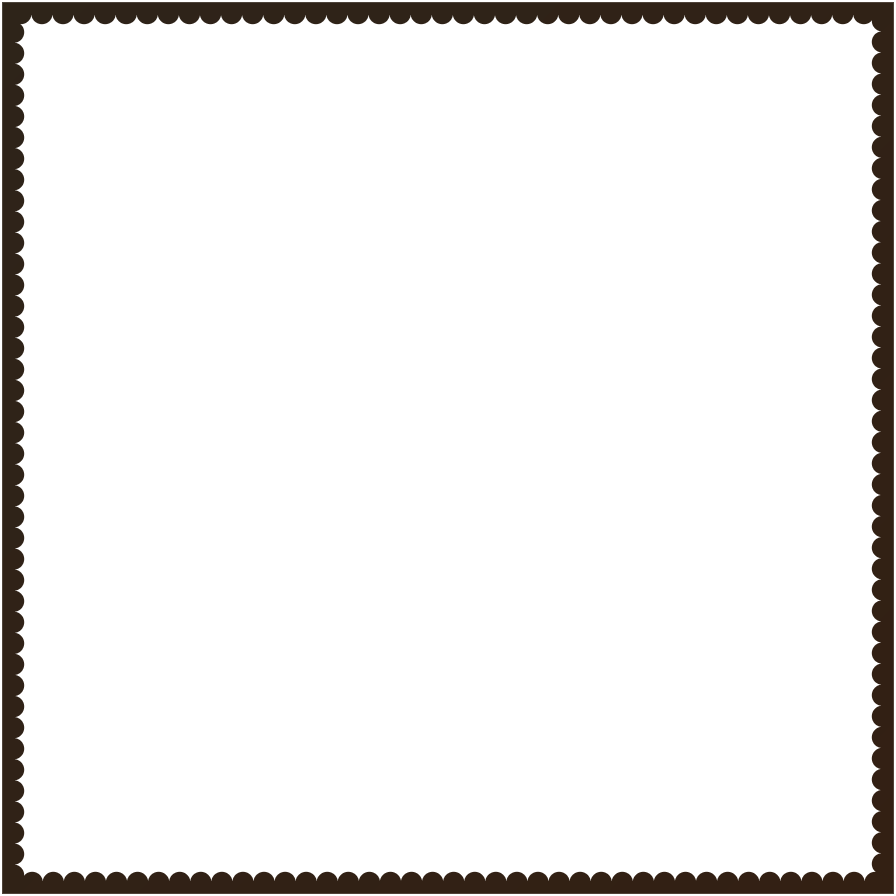
This background is drawn by a WebGL 2 fragment shader. Its source:

```glsl
#version 300 es
precision highp float;
// Dark brown square frame with a scalloped inner edge around a white field.

#define MARGIN 0.0024
#define BAND_DEPTH 0.0175
#define PITCH 0.02352
#define FIRST_CENTER 0.0703
#define SCALLOP_RADIUS 0.0119
#define SCALLOP_DEPTH 0.0151
#define PAPER vec3(1.0)
#define BROWN_COOL vec3(0.18, 0.14, 0.10)
#define BROWN_WARM vec3(0.20, 0.125, 0.075)

uniform vec2 u_resolution;
out vec4 fragColor;

// Signed distance to one side: q.x runs along the edge, q.y inward from it
float scallopedSide(vec2 q) {
    float along = (fract((q.x - FIRST_CENTER) / PITCH + 0.5) - 0.5) * PITCH;
    float scallop = length(vec2(along, q.y - SCALLOP_DEPTH)) - SCALLOP_RADIUS;
    return min(q.y - BAND_DEPTH, scallop);
}

void main() {
    vec2 uv = gl_FragCoord.xy / u_resolution;
    float pixel = 1.0 / min(u_resolution.x, u_resolution.y);

    // Union of the four sides, turning a quarter each time
    vec2 q = vec2(uv.x, 1.0 - uv.y);
    float frame = 1.0;
    for (int side = 0; side < 4; side++) {
        frame = min(frame, scallopedSide(q));
        q = vec2(q.y, 1.0 - q.x);
    }

    // Trim to a thin white margin outside the frame
    vec2 fromCenter = abs(uv - 0.5);
    float outer = max(fromCenter.x, fromCenter.y) - (0.5 - MARGIN);
    float dist = max(frame, outer);

    // Slight warm shift across the brown, then smooth coverage
    vec3 brown = mix(BROWN_COOL, BROWN_WARM, 0.5 * (uv.x + 1.0 - uv.y));
    float coverage = clamp(0.5 - dist / pixel, 0.0, 1.0);
    fragColor = vec4(mix(PAPER, brown, coverage), 1.0);
}
```
